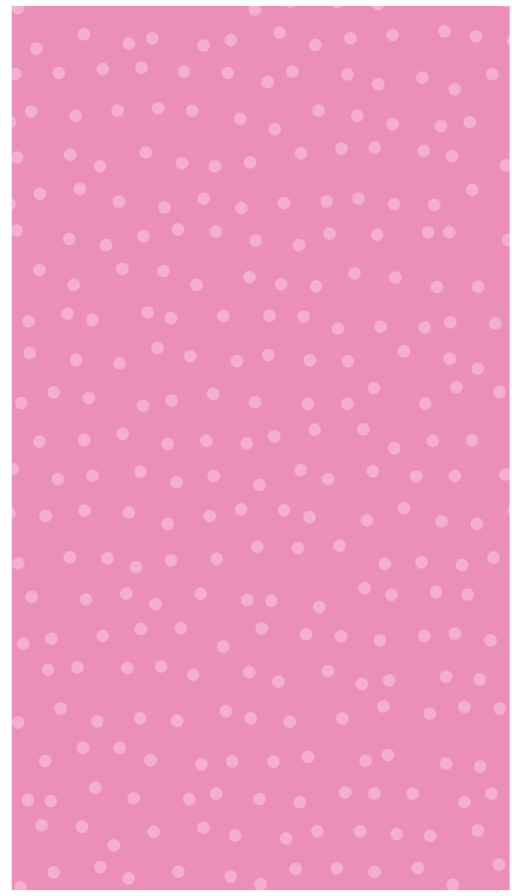
Give the GLSL for this pattern, as a Shadertoy shader.

```glsl
const vec3 WHITE = vec3(1.0);
const vec3 PINK = vec3(0.925, 0.557, 0.729);
const vec3 PALE_PINK = vec3(0.953, 0.682, 0.816);

const float CELL = 0.0445;       // dot spacing, in canvas heights
const float DOT_RADIUS = 0.0070; // in canvas heights
const float JITTER = 0.29;       // largest shift, in cells; keeps dots inside

vec2 hash22(vec2 p) {
    vec3 q = fract(vec3(p.xyx) * vec3(0.1031, 0.1030, 0.0973));
    q += dot(q, q.yzx + 33.33);
    return fract((q.xx + q.yz) * q.zy);
}

// Even random point in a disc
vec2 randomInDisc(vec2 seed, float radius) {
    vec2 h = hash22(seed);
    float angle = 6.28319 * h.x;
    return radius * sqrt(h.y) * vec2(cos(angle), sin(angle));
}

float boxDistance(vec2 p, vec2 lower, vec2 upper) {
    vec2 d = max(lower - p, p - upper);
    return length(max(d, 0.0)) + min(max(d.x, d.y), 0.0);
}

// Staggered rows of cells, each holding one shifted dot
float dotDistance(vec2 p, float cell, float radius, float jitter) {
    vec2 g = p / cell;
    g.x += 0.5 * mod(floor(g.y), 2.0);
    vec2 id = floor(g);
    vec2 center = 0.5 + randomInDisc(id + 17.0, jitter);
    return length(fract(g) - center) * cell - radius;
}

float coverage(float dist, float pixel) {
    return clamp(0.5 - dist / pixel, 0.0, 1.0);
}

void mainImage(out vec4 fragColor, in vec2 fragCoord) {
    float pixel = 1.0 / iResolution.y;
    vec2 p = fragCoord * pixel;
    vec2 canvas = iResolution.xy * pixel;

    // Dotted sheet
    float dots = coverage(dotDistance(p, CELL, DOT_RADIUS, JITTER), 1.2 * pixel);
    vec3 color = mix(PINK, PALE_PINK, dots);

    // White margin, widest on the left
    vec2 lower = vec2(0.0131, 0.0066);
    vec2 upper = canvas - vec2(0.0026, 0.0066);
    float sheet = coverage(boxDistance(p, lower, upper), pixel);

    fragColor = vec4(mix(WHITE, color, sheet), 1.0);
}
```
